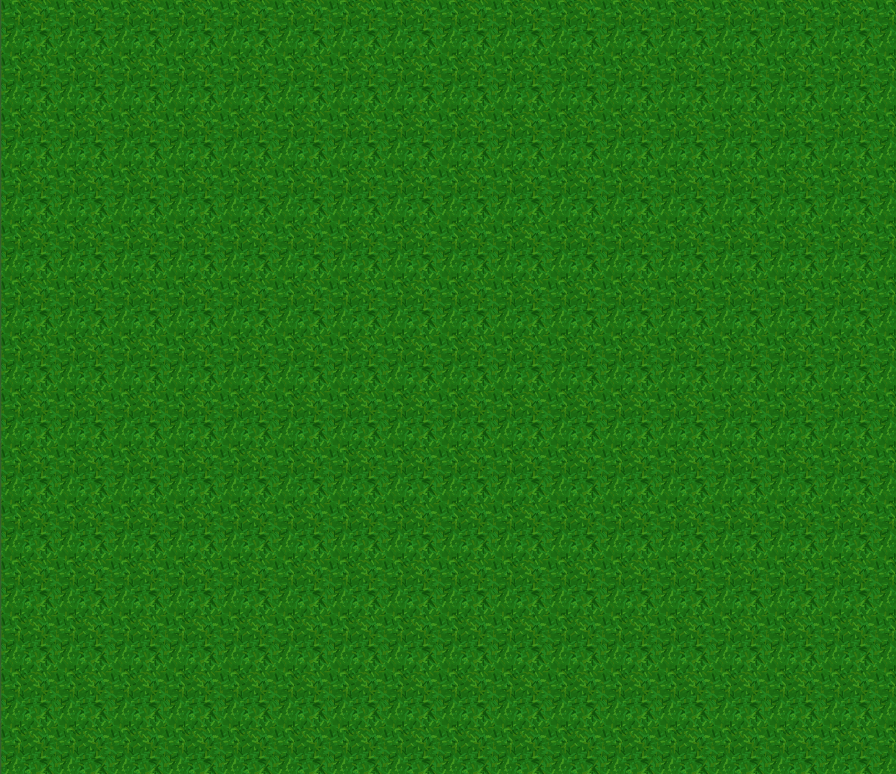
Give the GLSL for this texture, as a WebGL 1 fragment shader.

```glsl
precision highp float;
// Dense lawn: one tile of short, randomly turned grass blades, repeated about
// 16.4 times across and 13.8 down, counted from the top left corner.
// Blades sit on wrapped jittered grids; soft wrapped noise adds faint patches.

uniform vec2 u_resolution;

const vec2 TILES = vec2(16.4, 16.0); // per canvas width, along each axis
const float CELLS = 11.0;

vec3 hash3(vec3 p) {
  p = fract(p * vec3(0.1031, 0.1030, 0.0973));
  p += dot(p, p.yxz + 33.33);
  return fract((p.xxy + p.yxx) * p.zyx);
}

// Value noise that wraps after the given number of cells
float wrappedNoise(vec2 p, float period) {
  vec2 i = floor(p), f = fract(p);
  f = f * f * (3.0 - 2.0 * f);
  vec2 a = mod(i, period), b = mod(i + 1.0, period);
  float low = mix(hash3(vec3(a, 71.0)).x, hash3(vec3(b.x, a.y, 71.0)).x, f.x);
  float high = mix(hash3(vec3(a.x, b.y, 71.0)).x, hash3(vec3(b, 71.0)).x, f.x);
  return mix(low, high, f.y);
}

float segmentDistance(vec2 p, vec2 halfAxis) {
  float t = clamp(dot(p, halfAxis) / dot(halfAxis, halfAxis), -1.0, 1.0);
  return length(p - halfAxis * t);
}

// Mostly mid greens, with some deep shadows, yellowed and bright blades
vec3 bladeColor(float pick) {
  vec3 color = vec3(0.06, 0.31, 0.04);
  color = mix(color, vec3(0.10, 0.40, 0.07), step(0.13, pick));
  color = mix(color, vec3(0.12, 0.45, 0.08), step(0.32, pick));
  color = mix(color, vec3(0.14, 0.51, 0.13), step(0.55, pick));
  color = mix(color, vec3(0.22, 0.47, 0.06), step(0.73, pick));
  return mix(color, vec3(0.26, 0.59, 0.12), step(0.90, pick));
}

void main() {
  // Canvas widths, measured from the top left corner
  vec2 uv = vec2(gl_FragCoord.x, u_resolution.y - gl_FragCoord.y) / u_resolution.x;
  vec2 tile = uv * TILES;
  float pixel = TILES.x * CELLS / u_resolution.x;
  vec3 color = vec3(0.11, 0.41, 0.07);

  // Three overlapping layers of blades
  for (int layer = 0; layer < 3; layer++) {
    float seed = float(layer) * 17.0 + 5.0;
    vec2 p = tile * CELLS + float(layer) * vec2(0.37, 0.61);
    vec2 cell = floor(p);
    for (int y = -1; y <= 1; y++) {
      for (int x = -1; x <= 1; x++) {
        vec2 id = cell + vec2(float(x), float(y));
        vec2 wrapped = mod(id, CELLS);
        vec3 place = hash3(vec3(wrapped, seed));
        vec3 look = hash3(vec3(wrapped.yx, seed + 8.0));
        float angle = place.z * 3.14159;
        vec2 halfAxis = vec2(cos(angle), sin(angle)) * mix(0.30, 0.62, look.x);
        float d = segmentDistance(p - id - place.xy, halfAxis);
        float width = mix(0.12, 0.19, look.y);
        float cover = 1.0 - smoothstep(width - 0.5 * pixel, width + 0.5 * pixel, d);
        color = mix(color, bladeColor(look.z), cover * 0.95);
      }
    }
  }

  // Faint patches within the tile
  color *= 0.99 + 0.05 * wrappedNoise(tile * 4.0, 4.0);

  // Thin grey-green line down the left edge
  float edge = 1.0 - smoothstep(0.0010, 0.0010 + 1.0 / u_resolution.x, uv.x);
  color = mix(color, vec3(0.22, 0.36, 0.20), edge * 0.8);

  gl_FragColor = vec4(color, 1.0);
}
```
